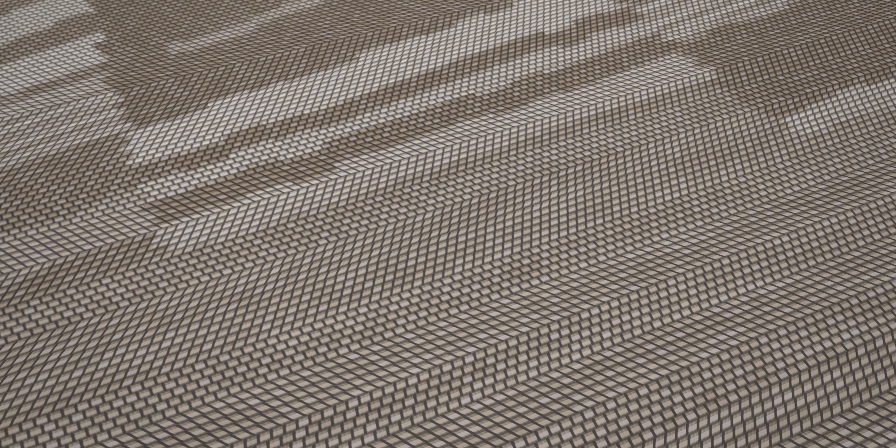
Reproduce this texture procedurally as a WebGL 1 fragment shader.

```glsl
precision highp float;
// Woven taupe floor in perspective, with pale stepped bands and slanted threads.
uniform vec2 u_resolution;

float hash(vec2 p) {
  p = fract(p * vec2(0.137, 0.311));
  p += dot(p, p.yx + 19.19);
  return fract((p.x + p.y) * p.x * 7.31);
}

float band(float x, float lo, float hi) {
  return smoothstep(lo - 0.007, lo + 0.007, x) * (1.0 - smoothstep(hi - 0.007, hi + 0.007, x));
}

float streaks(float s, float u) {
  return 0.5 + 0.25 * sin(s * 170.0 + 2.0 * sin(u * 9.0)) + 0.25 * sin(s * 283.0 + u * 5.0);
}

// Paleness of the yarn: s runs across the bands, u along them.
float paleness(float s, float u) {
  float jag = hash(vec2(floor(u * 14.0), floor(s * 9.0))) - 0.5;
  float b = s + 0.018 * jag;
  float edge = u + 0.03 * (hash(vec2(floor(s * 60.0), 3.0)) - 0.5);
  float fine = streaks(s, u);

  float leftPart = 0.12 + 0.7 * band(b, 0.03, 0.095) + 0.75 * band(b, 0.145, 0.215);
  leftPart += band(b, 0.23, 0.385) * (0.15 + 0.6 * fine);
  leftPart += 0.35 * band(b, 0.53, 0.63);

  float middle = 0.04 + 0.75 * band(b, 0.39, 0.475) + 0.65 * band(b, 0.518, 0.562);
  middle += 0.6 * band(b, 0.62, 0.70);
  middle += 0.5 * band(b, 0.225, 0.25) * band(u, 0.4, 0.75);

  float rightPart = 0.05 + band(b, 0.47, 0.595) * (0.25 + 0.6 * fine);
  rightPart += 0.65 * band(b, 0.83, 0.90);

  float t = mix(leftPart, middle, smoothstep(0.28, 0.294, edge));
  t = mix(t, rightPart, smoothstep(1.26, 1.29, edge));
  // Toward the viewer the bands dissolve into an even, lightly streaked weave.
  float nearStart = mix(0.64, 0.84, smoothstep(1.24, 1.3, u));
  float even = 0.33 + 0.16 * (streaks(s * 0.25, u) - 0.5);
  return mix(t, max(even, t * 0.8), smoothstep(nearStart, nearStart + 0.1, b));
}

void main() {
  vec2 p = gl_FragCoord.xy / u_resolution.y;
  p.x *= 2.0 * u_resolution.y / u_resolution.x;
  float depth = 2.2 - p.y;

  // Floor axes converge on two vanishing points.
  float u = (p.x + 0.15) / depth;
  float v = (6.3 - p.x) / depth;
  float s = 1.0 - p.y + 0.33 * p.x;
  vec2 cell = vec2(u * 66.0, v * 36.0);
  float pixel = 36.0 * (6.3 - p.x) / (depth * depth * u_resolution.y);
  float soft = clamp(pixel * 0.7, 0.04, 0.45);

  // Staggered tiles, slanted in alternating groups of rows.
  float row = floor(cell.y);
  float group = floor(row / 5.0);
  float lean = (hash(vec2(group, 8.0)) - 0.5) * 1.5;
  float fy = fract(cell.y) - 0.5;
  float cx = cell.x + 0.5 * mod(row, 2.0) + lean * fy;
  float column = floor(cx);
  float fx = fract(cx) - 0.5;
  float grain = hash(vec2(column, row));

  // Warp threads with gaps, crossed by short bright weft ticks.
  float gap = smoothstep(0.36 - soft, 0.36 + soft, abs(fx));
  gap = max(gap, 0.65 * smoothstep(0.38 - soft, 0.38 + soft, abs(fy)));
  float across = 1.0 - smoothstep(0.2 - soft, 0.2 + soft, abs(fy + 0.08));
  float along = 1.0 - smoothstep(0.38 - soft, 0.38 + soft, abs(fx));
  float weft = across * along;
  float fiber = 0.06 * sin(fx * 19.0) * (1.0 - smoothstep(0.1, 0.3, pixel));

  float tone = paleness(s, u);
  vec3 yarn = mix(vec3(0.47, 0.42, 0.365), vec3(0.70, 0.68, 0.655), clamp(tone, 0.0, 1.0));
  vec3 woven = yarn * (0.98 + fiber + 0.14 * (grain - 0.5));
  woven = mix(woven, yarn * vec3(0.53, 0.53, 0.56), gap);
  vec3 tick = yarn * 1.22 + vec3(0.02, 0.02, 0.03);
  tick = mix(tick, vec3(0.68, 0.67, 0.72), 0.4 * step(0.75, grain));
  woven = mix(woven, tick, weft * (0.75 + 0.25 * grain));

  // Detail melts into the yarn tone with distance.
  float detail = 1.0 - 0.75 * smoothstep(0.22, 0.6, pixel);
  vec3 color = mix(yarn, woven, detail);

  // Soft light across the middle, dimmer near the lower corners.
  float corner = length((p - vec2(1.0, 0.6)) * vec2(0.75, 1.0));
  color *= 1.06 - 0.17 * smoothstep(0.3, 1.05, corner);
  gl_FragColor = vec4(color, 1.0);
}
```
